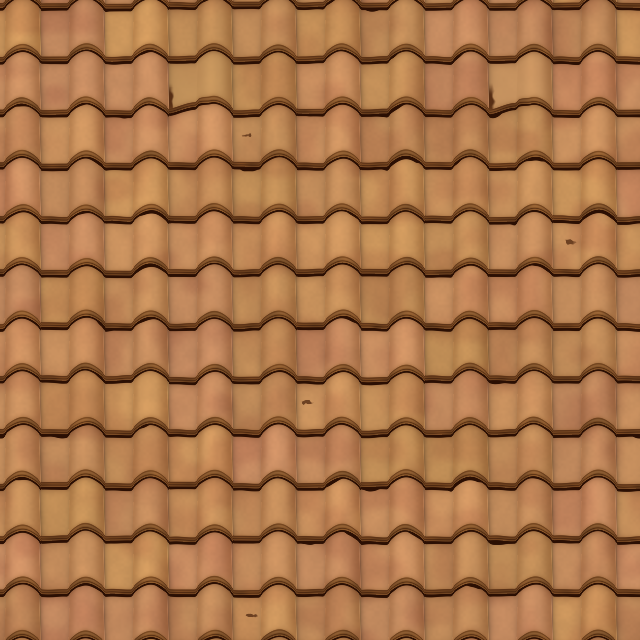
Write a WebGL 1 fragment shader that draws this texture.

```glsl
precision highp float;

uniform vec2 u_resolution;

#define TILES vec2(10.0, 12.0)
#define ORIGIN vec2(0.64, 0.86)
#define ROLL_CENTER 0.71
#define ROLL_HALF 0.285
#define RISE 0.21
#define SLIPPED_ROW 9.0
#define CLAY vec3(0.765, 0.56, 0.385)
#define CLAY_SHADE vec3(0.62, 0.42, 0.26)
#define LIP vec3(0.51, 0.32, 0.15)
#define LIP_DARK vec3(0.34, 0.18, 0.08)
#define GAP vec3(0.17, 0.06, 0.01)

float hash(vec2 c) {
  return fract(sin(dot(c, vec2(12.9898, 78.233))) * 43758.5453);
}

// Value noise that wraps after period lattice cells
float noise(vec2 uv, vec2 period) {
  vec2 p = uv * period;
  vec2 i = floor(p);
  vec2 f = fract(p);
  f = f * f * (3.0 - 2.0 * f);
  float a = hash(mod(i, period));
  float b = hash(mod(i + vec2(1.0, 0.0), period));
  float c = hash(mod(i + vec2(0.0, 1.0), period));
  float d = hash(mod(i + 1.0, period));
  return mix(mix(a, b, f.x), mix(c, d, f.x), f.y);
}

float band(float x, float lo, float hi, float soft) {
  return smoothstep(lo - soft, lo + soft, x) - smoothstep(hi - soft, hi + soft, x);
}

// Height of the tile profile: 0 on the flat pan, 1 on the crown
float profile(float x) {
  float d = fract(x - ROLL_CENTER + 0.5) - 0.5;
  float c = max(cos(d * 3.14159 / 0.64), 0.0);
  return c * smoothstep(0.0, 0.4, c);
}

float isSlipped(vec2 id) {
  return step(abs(id.y - SLIPPED_ROW), 0.5) * step(abs(mod(id.x, 5.0) - 2.0), 0.5);
}

void main() {
  vec2 uv = gl_FragCoord.xy / u_resolution;
  vec2 p = uv * TILES - ORIGIN;
  float soft = 0.6 * TILES.y / u_resolution.y;
  float x = fract(p.x);
  float column = mod(floor(p.x), TILES.x);
  float h = profile(x);

  // Signed height above the nearest lower tile edge
  float y = p.y - RISE * h;
  float edge = floor(y + 0.5);
  vec2 edgeId = vec2(column, mod(edge, TILES.y));
  float wobble = 0.03 * (hash(edgeId + 3.0) - 0.5) + 0.025 * (noise(uv, vec2(40.0, 12.0)) - 0.5);
  wobble += 0.13 * isSlipped(edgeId) * smoothstep(0.0, 0.4, x) * (1.0 - smoothstep(0.4, 0.65, x));
  float s = y - edge - wobble;
  float above = step(0.0, s);
  float v = s + 1.0 - above;
  vec2 id = vec2(column, mod(edge - 1.0 + above, TILES.y));
  float slipped = isSlipped(id);

  // Clay with a tint per tile and mottling
  float cloud = noise(uv, vec2(23.0, 27.0));
  float mottle = noise(uv, vec2(61.0, 47.0));
  float grain = noise(uv, vec2(230.0));
  vec3 color = CLAY * (0.96 + 0.07 * hash(id + 11.0));
  color *= mix(vec3(1.0, 0.96, 0.98), vec3(1.0, 1.01, 0.89), hash(id + 29.0));
  color *= mix(vec3(0.96, 0.91, 0.92), vec3(1.02), smoothstep(0.1, 0.7, cloud));
  color *= 0.97 + 0.04 * mottle + 0.025 * grain;
  color = mix(color, vec3(0.76, 0.58, 0.36), 0.6 * slipped);

  // Roll shading, slightly narrower toward the top of the tile
  float halfWidth = mix(ROLL_HALF, ROLL_HALF - 0.03, v);
  float u = (x - ROLL_CENTER) / halfWidth;
  float roll = 1.0 - smoothstep(0.97, 1.03, abs(u));
  float dim = 0.85 * smoothstep(0.2, 1.05, u);
  dim += 0.5 * smoothstep(-0.5, -1.0, u) * (1.0 - 0.8 * slipped);
  color = mix(color, color * CLAY_SHADE / CLAY, roll * dim);
  color *= 1.0 + 0.05 * roll * exp(-9.0 * (u + 0.2) * (u + 0.2));

  // Shadow the roll throws on the pan to its right, soft fold on the left
  float right = fract(x - ROLL_CENTER - halfWidth);
  float left = fract(ROLL_CENTER - halfWidth - x);
  color *= 1.0 - 0.38 * exp(-right * 24.0) * smoothstep(0.0, 0.015, right) * (1.0 - roll);
  color *= 1.0 - 0.11 * exp(-left * 22.0) * (1.0 - roll) * (1.0 - slipped);

  // Small dark blemishes on a few pans
  float marked = step(0.965, hash(id + 47.0));
  vec2 spot = (vec2(x, v) - vec2(0.15 + 0.15 * hash(id + 5.0), 0.6)) / vec2(0.1, 0.05);
  float blot = length(spot) + 0.9 * (grain - 0.5);
  color = mix(color, LIP_DARK, 0.8 * marked * (1.0 - smoothstep(0.5, 0.9, blot)));

  // Broken left side of slipped tiles
  float crack = 0.025 + 0.08 * noise(uv, vec2(120.0)) * (1.0 - v);
  float broken = (1.0 - smoothstep(crack - 0.02, crack + 0.03, x)) * (1.0 - smoothstep(0.35, 0.6, v));
  color = mix(color, LIP_DARK, slipped * broken);

  // Shade under the edge above, then the open gap
  float under = 1.0 - above;
  float chip = smoothstep(0.72, 0.95, noise(uv, vec2(31.0, 24.0)));
  color = mix(color, LIP_DARK, under * 0.65 * exp(s * 17.0));
  float gapDepth = mix(0.055, 0.035, h) + 0.035 * chip + 0.012 * (mottle - 0.5);
  color = mix(color, GAP, band(s, -gapDepth, 0.0, soft));

  // Rounded lip: grime, band, groove and upper seam
  float lip = mix(0.085, 0.115, h);
  color = mix(color, LIP, above * 0.4 * exp(-max(s - lip, 0.0) * 28.0));
  vec3 lipColor = mix(LIP_DARK, LIP, 0.55 + 0.45 * h) * (0.88 + 0.24 * mottle);
  color = mix(color, lipColor, band(s, 0.0, lip, soft));
  color = mix(color, GAP, 0.55 * band(s, 0.022, 0.038, soft));
  color = mix(color, LIP_DARK, mix(0.75, 0.3, h) * band(s, lip - 0.022, lip, soft));
  color += 0.05 * h * band(s, 0.055, 0.085, soft);

  gl_FragColor = vec4(clamp(color, 0.0, 1.0), 1.0);
}
```
